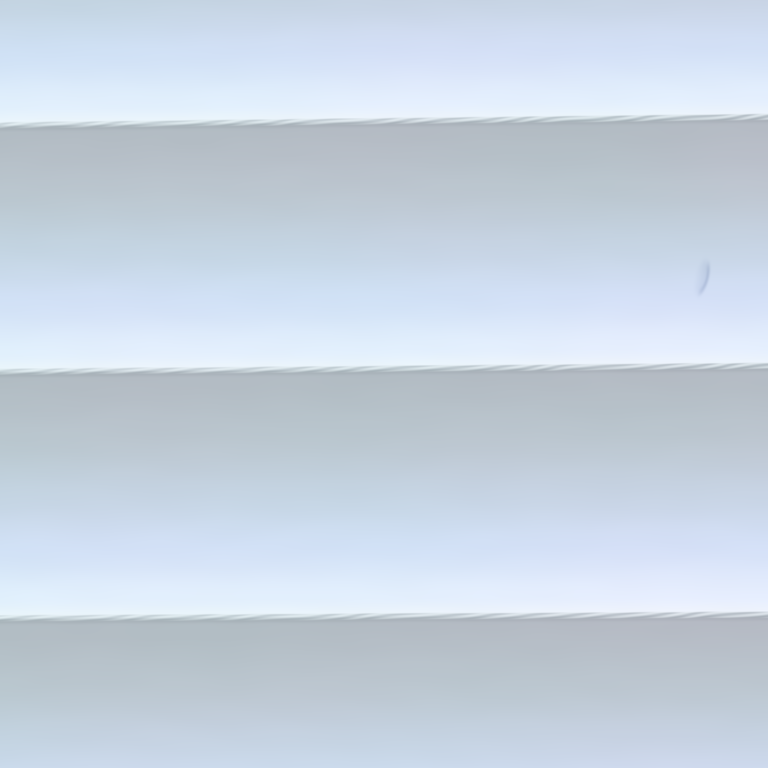
Reproduce this pattern procedurally as a WebGL 2 fragment shader.

```glsl
#version 300 es
precision highp float;
// Pale lap siding: wide boards, nearly level, each shaded from grey at the top
// to bluish white at the lower lip. Boards come from rounding a slightly fanned
// coordinate; fine slanted streaks roughen the lips and one board has a dent.

uniform vec2 u_resolution;
out vec4 fragColor;

vec2 gradientAt(vec2 cell) {
    float h = fract(sin(dot(cell, vec2(127.1, 311.7))) * 43758.5);
    return vec2(cos(6.2832 * h), sin(6.2832 * h));
}

float gradientNoise(vec2 p) {
    vec2 i = floor(p), f = p - i;
    vec2 u = f * f * f * (f * (f * 6.0 - 15.0) + 10.0);
    vec2 right = vec2(1.0, 0.0), up = vec2(0.0, 1.0);
    float low = mix(dot(gradientAt(i), f),
                    dot(gradientAt(i + right), f - right), u.x);
    float high = mix(dot(gradientAt(i + up), f - up),
                     dot(gradientAt(i + 1.0), f - 1.0), u.x);
    return mix(low, high, u.y);
}

// Board colour from its top (0) to its lower lip (1)
vec3 boardShade(float f) {
    vec3 c = mix(vec3(0.700, 0.735, 0.765), vec3(0.735, 0.780, 0.815), smoothstep(0.0, 0.34, f));
    c = mix(c, vec3(0.775, 0.830, 0.890), smoothstep(0.26, 0.54, f));
    c = mix(c, vec3(0.825, 0.880, 0.965), smoothstep(0.48, 0.74, f));
    c = mix(c, vec3(0.890, 0.938, 0.992), smoothstep(0.70, 0.94, f));
    return mix(c, vec3(0.925, 0.960, 0.985), smoothstep(0.92, 1.0, f));
}

void main() {
    vec2 uv = gl_FragCoord.xy / u_resolution;

    // Board coordinate, growing downwards; the lips fan out a little to the right
    float t = (1.0 - uv.y - mix(0.164, 0.153, uv.x)) / mix(0.321, 0.324, uv.x);
    float lip = round(t);
    float e = t - lip + 0.002 * gradientNoise(vec2(uv.x * 24.0, lip * 7.3));
    float soft = max(0.005, 1.5 / (0.322 * u_resolution.y));

    // Light lip above, shaded board below
    vec3 color = mix(boardShade(1.0 + min(e, 0.0)), boardShade(max(e, 0.0)),
                     smoothstep(-soft, soft, e));

    // Slanted streaks along the lip, stronger to the right
    float wobble = gradientNoise(vec2(uv.x * 9.0, lip * 3.7));
    float streak = 0.5 + 0.5 * sin(6.2832 * (uv.x * 19.0 + e * 45.0 + wobble));
    float band = smoothstep(-0.013 - soft, -0.009, e) * (1.0 - smoothstep(0.004, 0.008 + soft, e));
    vec3 rough = mix(vec3(0.67, 0.72, 0.745), vec3(0.84, 0.885, 0.90), streak);
    color = mix(color, rough, band * mix(0.50, 0.85, uv.x));

    // Thin shadow just under the lip
    color -= 0.035 * exp(-pow((e - 0.012) / 0.009, 2.0));

    // Faint cloudy tint, greenish to the left and rosy to the right
    float cloud = gradientNoise(uv * vec2(3.0, 7.0) + 4.0);
    float warmth = 0.012 * (uv.x - 0.5) + 0.014 * cloud;
    color += vec3(warmth, -0.4 * warmth, 0.3 * warmth);
    color += 0.006 * gradientNoise(uv * vec2(12.0, 40.0));

    // Dent: a soft leaf, darkest along its curved right side
    vec2 q = (uv - vec2(0.913, 0.639)) / vec2(0.011, 0.025);
    q.x -= 0.45 * q.y;
    float leaf = 1.0 - smoothstep(0.55, 1.15, length(q));
    float crease = exp(-pow((length(q) - 0.75) / 0.22, 2.0))
                 * smoothstep(0.0, 0.7, q.x - 0.25 * q.y);
    color -= vec3(0.060, 0.055, 0.040) * leaf * smoothstep(-1.1, 0.8, q.x);
    color -= vec3(0.070, 0.065, 0.050) * crease;

    fragColor = vec4(clamp(color, 0.0, 1.0), 1.0);
}
```
